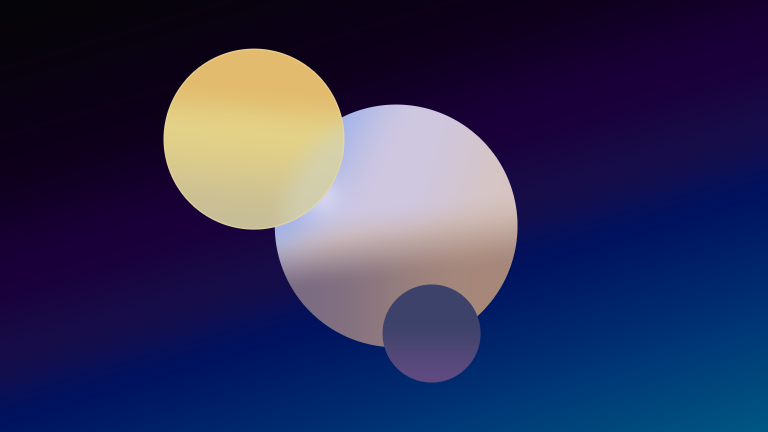
Give the GLSL for this background, as a WebGL 1 fragment shader.

```glsl
precision highp float;
uniform vec2 u_resolution;

// Coverage of a shape from its signed distance, about one pixel soft
float cover(float d) {
  return clamp(0.5 - d * u_resolution.y, 0.0, 1.0);
}

float disc(vec2 p, vec2 center, float radius) {
  return length(p - center) - radius;
}

// Slanted night sky: black, purple, navy, teal
vec3 sky(vec2 p) {
  float t = 1.0 - p.y + 0.3 * p.x;
  vec3 c = mix(vec3(0.02, 0.015, 0.03), vec3(0.05, 0.0, 0.10), smoothstep(0.0, 0.42, t));
  c = mix(c, vec3(0.10, 0.0, 0.225), smoothstep(0.36, 0.66, t));
  c = mix(c, vec3(0.085, 0.05, 0.28), smoothstep(0.64, 0.84, t));
  c = mix(c, vec3(0.0, 0.07, 0.37), smoothstep(0.82, 0.99, t));
  c = mix(c, vec3(0.0, 0.20, 0.455), clamp((t - 0.98) / 0.28, 0.0, 1.0));
  return mix(c, vec3(0.0, 0.34, 0.51), clamp((t - 1.25) / 0.28, 0.0, 1.0));
}

// Pearl disc; q spans -1 to 1 across it
vec3 pearl(vec2 q) {
  vec3 c = mix(vec3(0.81, 0.78, 0.88), vec3(0.84, 0.77, 0.76), smoothstep(-0.1, 0.9, q.x - 0.3 * q.y));
  float blue = smoothstep(0.25, 1.05, 0.45 * q.y - 0.85 * q.x);
  c = mix(c, vec3(0.58, 0.68, 0.93), blue);
  float v = q.y - 0.12 * q.x;
  c = mix(c, vec3(0.78, 0.69, 0.65), 0.75 * smoothstep(0.2, -0.15, v) * (1.0 - 0.8 * blue));
  vec3 shade = mix(vec3(0.48, 0.42, 0.51), vec3(0.65, 0.53, 0.48), smoothstep(-0.9, 0.7, q.x));
  return mix(c, shade, smoothstep(0.02, -0.45, v));
}

// Amber disc, brightest across the middle
vec3 amber(vec2 q) {
  float v = q.y + 0.08 * q.x;
  vec3 c = mix(vec3(0.78, 0.74, 0.59), vec3(0.89, 0.82, 0.53), smoothstep(-1.0, 0.12, v));
  return mix(c, vec3(0.885, 0.735, 0.43), smoothstep(0.05, 0.6, v));
}

void main() {
  vec2 p = gl_FragCoord.xy / u_resolution.y;
  p.x += 0.5 * (16.0 / 9.0 - u_resolution.x / u_resolution.y);

  vec2 pearlCenter = vec2(0.917, 0.477);
  vec2 amberCenter = vec2(0.588, 0.678);
  vec2 duskCenter = vec2(0.999, 0.228);
  float pearlDist = disc(p, pearlCenter, 0.281);
  float amberDist = disc(p, amberCenter, 0.2095);
  float duskDist = disc(p, duskCenter, 0.1135);

  vec3 color = sky(p);

  // Pearl with a small pale glow beside the amber edge
  vec3 pearlColor = pearl((p - pearlCenter) / 0.281);
  vec2 glow = (p - vec2(0.745, 0.545)) / 0.045;
  pearlColor = mix(pearlColor, vec3(0.88, 0.87, 0.96), 0.7 * exp(-dot(glow, glow)));
  color = mix(color, pearlColor, cover(pearlDist));

  // Dusky violet disc
  float duskHeight = (p.y - duskCenter.y) / 0.1135;
  vec3 duskColor = mix(vec3(0.37, 0.29, 0.50), vec3(0.235, 0.26, 0.41), smoothstep(-1.0, 0.35, duskHeight));
  color = mix(color, duskColor, cover(duskDist));

  // Frosted amber: the pearl shows through blurred, with a fine light rim
  vec3 amberColor = amber((p - amberCenter) / 0.2095);
  float frost = smoothstep(0.025, -0.065, pearlDist);
  amberColor = mix(amberColor, vec3(0.82, 0.82, 0.71), 0.75 * frost);
  float rim = smoothstep(0.004, 0.0, abs(amberDist + 0.001));
  amberColor = mix(amberColor, vec3(0.93, 0.86, 0.66), 0.55 * rim);
  color = mix(color, amberColor, cover(amberDist));

  gl_FragColor = vec4(color, 1.0);
}
```
